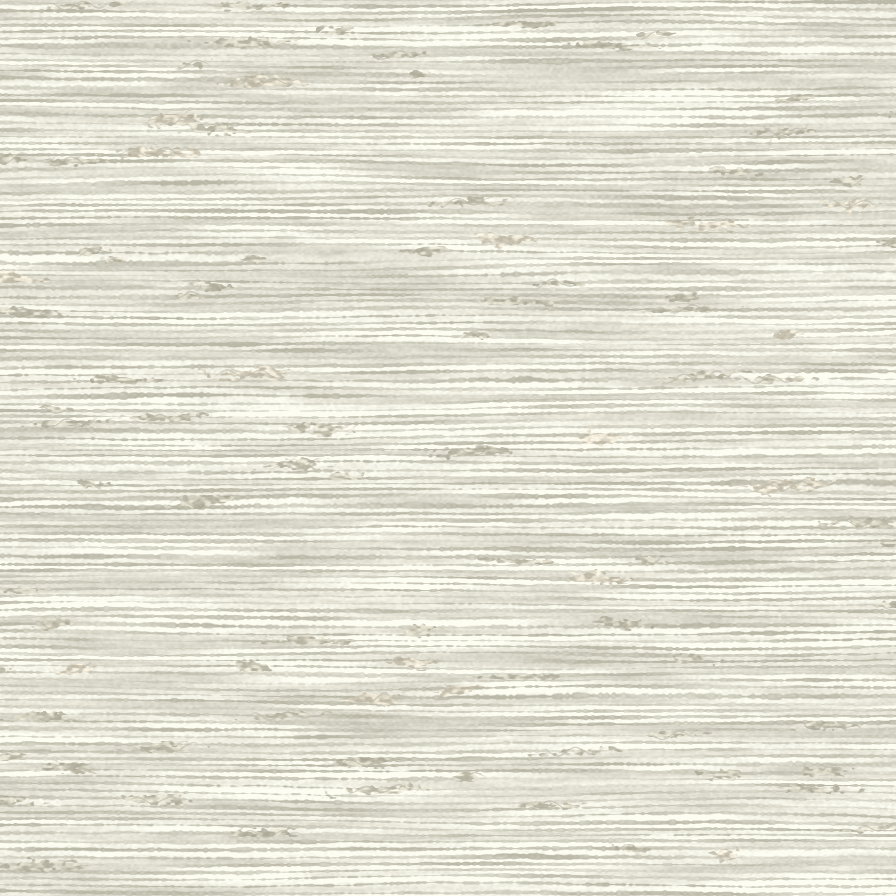
A three.js fragment shader for this texture:

```glsl
varying vec2 vUv;

#define ROWS 128.0
#define THREADS 270.0
#define KNOT_GRID vec2(9.0, 24.0)
#define KNOT_SHARE 0.40
#define GRAIN 0.20
#define SHADOW vec3(0.730, 0.720, 0.655)
#define CREAM vec3(0.996, 0.993, 0.948)
#define KNOT_TINT vec3(0.775, 0.760, 0.690)
#define BLUSH_TINT vec3(0.835, 0.805, 0.735)

float hash(vec2 p) {
  vec3 q = fract(p.xyx * vec3(0.1031, 0.1030, 0.0973));
  q += dot(q, q.yzx + 33.33);
  return fract((q.x + q.y) * q.z);
}

// Smooth random values along one row, shifted so that rows do not line up
float rowNoise(float x, float row) {
  x += 40.0 * hash(vec2(row, 7.0)) + 50.0;
  float i = floor(x);
  float f = fract(x);
  f = f * f * (3.0 - 2.0 * f);
  return mix(hash(vec2(i, row)), hash(vec2(i + 1.0, row)), f);
}

float noise(vec2 p) {
  float row = floor(p.y);
  float f = fract(p.y);
  f = f * f * (3.0 - 2.0 * f);
  return mix(rowNoise(p.x, row), rowNoise(p.x, row + 1.0), f);
}

// Tone of the woven strands: 0 is shadow, 1 is cream
float weave(vec2 uv) {
  float v = uv.y * ROWS + 40.0;
  v += 0.9 * noise(vec2(uv.x * 3.0, v * 0.4));
  v += 0.6 * noise(vec2(uv.x * 3.0, uv.y * 9.0));
  v += 0.16 * noise(vec2(uv.x * 40.0, v * 0.9));
  float row = floor(v);
  float across = abs(fract(v) - 0.5);

  // Beaded gaps between strands, swelling, thinning and breaking along the row
  float bead = rowNoise(uv.x * THREADS, row + 150.0) - 0.5;
  float swell = 0.65 * rowNoise(uv.x * 6.0, row + 300.0);
  swell += 0.35 * rowNoise(uv.x * 28.0, row + 450.0);
  float width = mix(0.02, 0.37, swell) + 0.20 * bead;
  float gap = 1.0 - smoothstep(width - 0.11, width + 0.11, across);

  float strand = mix(0.42, 1.22, noise(vec2(uv.x * 6.0, v + 600.0)));
  float shade = mix(0.0, 0.52, rowNoise(uv.x * 8.0, row + 900.0));
  float tone = mix(strand, shade + 0.22 * bead, gap);

  // Broken fine fibres and faint broad bands
  tone += 0.26 * (noise(vec2(uv.x * 22.0, v * 2.2)) - 0.5);
  tone += 0.15 * (noise(vec2(uv.x * 1.6, uv.y * 15.0)) - 0.5);
  return tone;
}

// Ragged knots: x is the body, y the loose fibre, z the blush amount
vec3 knots(vec2 uv) {
  vec3 result = vec3(0.0);
  vec2 home = floor(uv * KNOT_GRID);
  float ragged = noise(uv * vec2(65.0, 210.0)) - 0.5;
  float fray = noise(uv * vec2(210.0, 330.0) + 80.0) - 0.5;
  for (int j = -1; j <= 1; j++) {
    for (int i = -1; i <= 1; i++) {
      vec2 cell = home + vec2(float(i), float(j)) + 20.0;
      if (hash(cell) > KNOT_SHARE) continue;
      float kind = hash(cell + 31.0);
      vec2 jitter = vec2(hash(cell + 57.0), hash(cell + 83.0));
      vec2 d = uv - (cell - 20.0 + jitter) / KNOT_GRID;
      d.y -= d.x * 0.14 * (jitter.x - 0.4);
      vec2 size = vec2(mix(0.014, 0.045, jitter.y), mix(0.0030, 0.0062, kind));

      float reach = length(d / size) + 1.2 * ragged + 1.3 * fray;
      float body = 1.0 - smoothstep(0.70, 1.05, reach);
      result.z = max(result.z, body * step(0.88, kind));
      result.x = max(result.x, body);

      // Wavy loose fibre trailing from some knots
      float lift = 0.004 * sin(d.x * 170.0 + 6.0 * kind) + 0.003 * ragged;
      float hair = 1.0 - smoothstep(0.0004, 0.0015, abs(d.y - lift));
      float span = 1.0 - smoothstep(0.6, 1.0, abs(d.x) / size.x);
      result.y = max(result.y, hair * span * step(0.5, jitter.x));
    }
  }
  return result;
}

void main() {
  float grain = noise(vUv * vec2(300.0, 420.0)) - 0.5;
  float tone = weave(vUv) + GRAIN * grain;
  vec3 color = mix(SHADOW, CREAM, clamp(tone, 0.0, 1.0));

  // Knots with crisp dark and bright fibres inside
  vec3 knot = knots(vUv);
  float mottle = noise(vUv * vec2(150.0, 340.0) + 30.0);
  vec3 tint = mix(KNOT_TINT, BLUSH_TINT, knot.z);
  tint += 0.24 * (smoothstep(0.25, 0.85, mottle) - 0.40) + 0.08 * grain;
  color = mix(color, tint, 0.80 * knot.x);
  color = mix(color, SHADOW, 0.55 * knot.y);

  gl_FragColor = vec4(color, 1.0);
}
```
